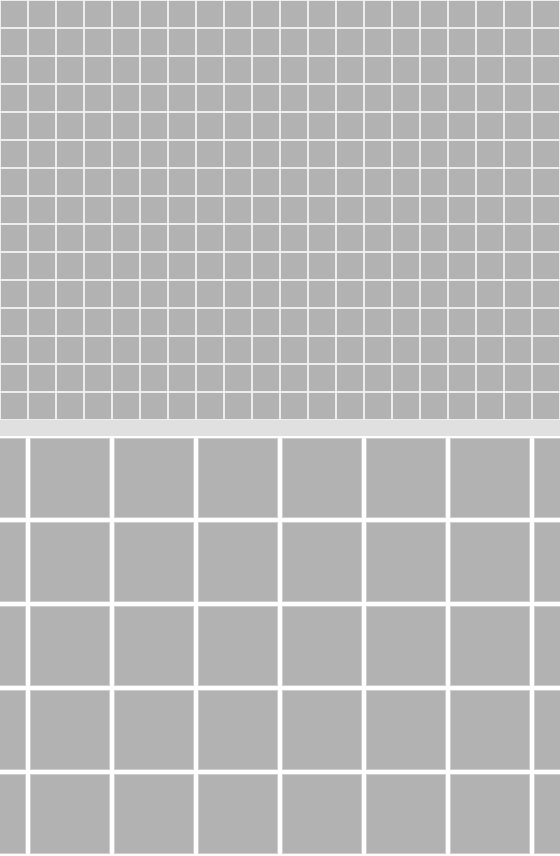
Top, the full canvas; bottom, a detail of the centre.
A WebGL 2 fragment shader for this pattern:

```glsl
#version 300 es
precision highp float;
// Plain grey square tiles divided by a thin white grid.

#define COLUMNS 20.0
#define ROWS 15.0
#define LINE_WIDTH 0.056
#define TILE_COLOR vec3(0.698)
#define LINE_COLOR vec3(0.995)

uniform vec2 u_resolution;
out vec4 fragColor;

// Coverage of the vertical (x) and horizontal (y) lines, centred on cell borders
vec2 lineCoverage(vec2 cell, vec2 pixelsPerCell) {
    vec2 toBorder = 0.5 - abs(fract(cell) - 0.5);
    return clamp((0.5 * LINE_WIDTH - toBorder) * pixelsPerCell + 0.5, 0.0, 1.0);
}

void main() {
    vec2 repeats = vec2(COLUMNS, ROWS);
    vec2 cell = gl_FragCoord.xy / u_resolution * repeats;
    vec2 coverage = lineCoverage(cell, u_resolution / repeats);

    // Union of both line directions
    float grid = max(coverage.x, coverage.y);
    fragColor = vec4(mix(TILE_COLOR, LINE_COLOR, grid), 1.0);
}
```
